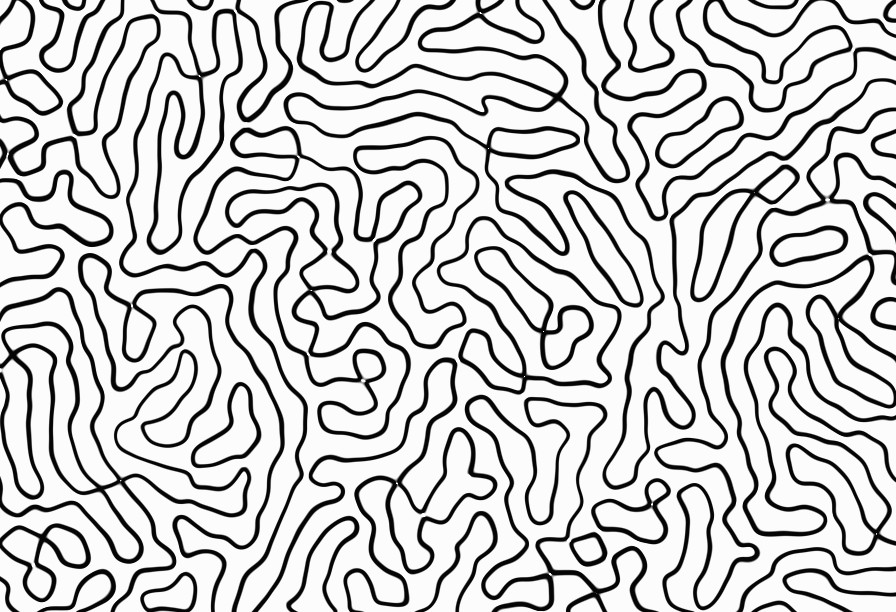
Reproduce this pattern procedurally as a Shadertoy shader.

```glsl
// Black labyrinth of meandering, evenly spaced ink lines on white paper

const float CELLS = 10.2;      // wave cells per canvas height
const float WAVENUMBER = 8.17; // radians per cell

vec2 hash2(vec2 p) {
    vec3 q = fract(p.xyx * vec3(0.1031, 0.1030, 0.0973));
    q += dot(q, q.yzx + 33.33);
    return fract((q.xx + q.yz) * q.zy);
}

float gradientDot(vec2 corner, vec2 offset) {
    return dot(hash2(corner) * 2.0 - 1.0, offset);
}

float gradientNoise(vec2 p) {
    vec2 i = floor(p), f = p - i;
    vec2 u = f * f * f * (f * (f * 6.0 - 15.0) + 10.0);
    vec2 e = vec2(1.0, 0.0);
    float low = mix(gradientDot(i, f), gradientDot(i + e, f - e), u.x);
    float high = mix(gradientDot(i + e.yx, f - e.yx), gradientDot(i + 1.0, f - 1.0), u.x);
    return 1.4 * mix(low, high, u.y);
}

vec2 heading(float angle) {
    return vec2(cos(angle), sin(angle));
}

// One wave per cell: centre (xy), direction angle (z), phase (w)
vec4 cellWave(vec2 cell) {
    vec2 centre = cell + 0.5 + 0.4 * (hash2(cell + 71.0) - 0.5);
    float angle = 4.0 * gradientNoise(centre * 0.42 + 13.7)
                + 4.0 * gradientNoise(centre.yx * 0.23 + 41.3);
    return vec4(centre, angle, 6.2832 * hash2(cell + 157.0).x);
}

// Signed wave field (x) and its gradient (yz)
vec3 labyrinth(vec2 p) {
    vec2 home = floor(p);
    vec4 waves[25];
    for (int n = 0; n < 25; n++)
        waves[n] = cellWave(home + vec2(n % 5 - 2, n / 5 - 2));

    vec3 field = vec3(0.0);
    for (int y = 1; y < 4; y++)
    for (int x = 1; x < 4; x++) {
        vec4 wave = waves[y * 5 + x];
        vec2 dir = heading(wave.z);

        // Align the phase with the surrounding waves
        vec2 phasor = vec2(0.0);
        for (int b = -1; b <= 1; b++)
        for (int a = -1; a <= 1; a++) {
            vec4 other = waves[(y + b) * 5 + x + a];
            vec2 away = wave.xy - other.xy;
            vec2 otherDir = heading(other.z);
            vec2 turn = heading(other.w + WAVENUMBER * dot(otherDir, away));
            if (dot(dir, otherDir) < 0.0) turn.y = -turn.y;
            phasor += exp(-dot(away, away)) * turn;
        }

        // Add the wave under a smooth compact window
        vec2 v = p - wave.xy;
        float window = max(0.0, 1.0 - dot(v, v) / 1.69);
        float phase = atan(phasor.y, phasor.x) + WAVENUMBER * dot(dir, v);
        float weight = window * window;
        vec2 slope = -4.0 * window * v / 1.69 * cos(phase)
                   - weight * WAVENUMBER * dir * sin(phase);
        field += vec3(weight * cos(phase), slope);
    }
    return field;
}

void mainImage(out vec4 fragColor, in vec2 fragCoord) {
    vec2 p = fragCoord / iResolution.y;
    float pixel = 1.0 / iResolution.y;

    // Hand-drawn wobble
    vec2 wobble = vec2(gradientNoise(p * 20.0 + 5.0), gradientNoise(p * 20.0 + 90.0));
    vec3 field = labyrinth((p + 0.005 * wobble) * CELLS + 20.0);

    // Distance to the nearest zero line, in canvas heights
    float steepness = length(field.yz) / WAVENUMBER + 1e-6;
    float dist = atan(abs(field.x), steepness) / (WAVENUMBER * CELLS);

    // Pen stroke of gently varying width
    float halfWidth = 0.0034 * (1.0 + 0.3 * gradientNoise(p * 6.0 + 31.0));
    float paper = smoothstep(-0.85 * pixel, 0.85 * pixel, dist - halfWidth);
    fragColor = vec4(vec3(mix(0.02, 0.99, paper)), 1.0);
}
```
